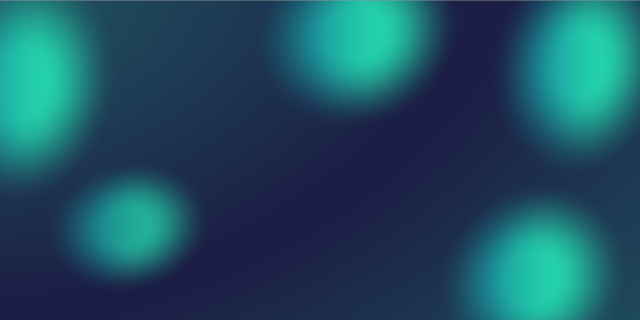
A Shadertoy shader for this background:

```glsl
// Blob layout: centre.xy, half-brightness radii.zw, in canvas heights
const vec4 BLOBS[5] = vec4[5](
    vec4(0.070, 0.735, 0.190, 0.235),
    vec4(1.115, 0.895, 0.207, 0.190),
    vec4(1.815, 0.800, 0.180, 0.225),
    vec4(0.400, 0.290, 0.165, 0.132),
    vec4(1.665, 0.130, 0.190, 0.190)
);

// Dark curved valley between two slate-teal corners
vec3 backdrop(vec2 p) {
    vec2 q = abs(p - vec2(0.0, 1.0)) / vec2(1.51, 0.985);
    float radius = pow(pow(q.x, 1.65) + pow(q.y, 1.65), 0.606);
    float valley = sqrt(pow(radius - 1.0, 2.0) + 0.0006);
    return mix(vec3(0.106, 0.108, 0.265), vec3(0.122, 0.335, 0.385), valley);
}

// Soft slanted ellipse, blue-teal on its left and mint on its right
vec3 addBlob(vec3 base, vec2 p, vec4 blob, float opacity) {
    vec2 q = (p - blob.xy) / blob.zw;
    q.y -= 0.1 * q.x;
    float glow = 1.0 - smoothstep(0.35, 1.6, length(q));
    vec3 tint = mix(vec3(0.10, 0.60, 0.63), vec3(0.14, 0.82, 0.67),
                    smoothstep(-0.9, 0.4, q.x));
    return mix(base, tint, glow * opacity);
}

void mainImage(out vec4 fragColor, in vec2 fragCoord) {
    vec2 p = fragCoord / iResolution.y;
    vec3 color = backdrop(p);

    for (int i = 0; i < 5; i++) {
        float opacity = mix(0.8, 1.0, smoothstep(0.14, 0.18, BLOBS[i].w));
        color = addBlob(color, p, BLOBS[i], opacity);
    }

    // Thin pale rim along the top
    color = mix(color, vec3(0.6), 0.5 * smoothstep(0.9965, 0.999, p.y));
    fragColor = vec4(color, 1.0);
}
```
